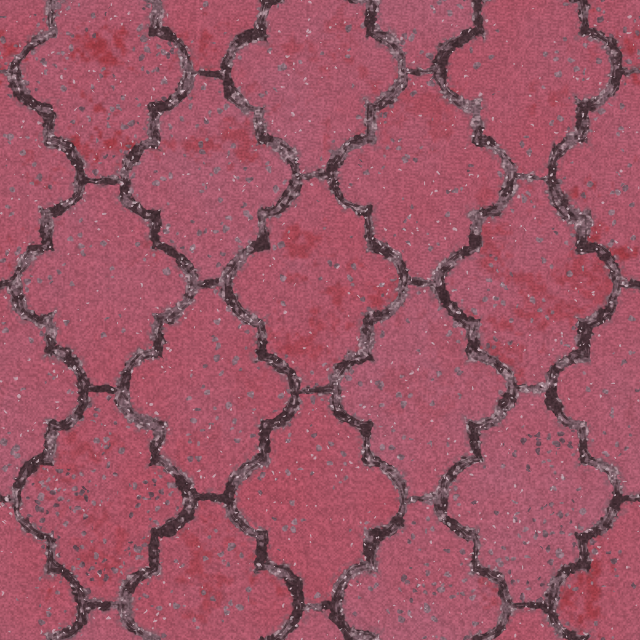
This texture is drawn by a WebGL 1 fragment shader. Its source:

```glsl
precision highp float;
// Worn red clay paving: interlocking quatrefoil tiles in two staggered lattices.
// Each tile is a straight band plus two round lobes, with neighbouring lobes cut out;
// periodic noise bends the joints, stains the clay and scatters pits and grit.

uniform vec2 u_resolution;

const float REPEATS = 3.0;                  // lattice periods across and down
const vec2 LATTICE_SHIFT = vec2(0.48, 0.67);
const float LOBE_X = 0.235;                 // shape, in lattice units
const float LOBE_RADIUS = 0.175;
const float JOINT_HALF_WIDTH = 0.027;
const float FLAT_JOINT_THINNING = 0.010;
const float JOINT_SOFTNESS = 0.003;
const float WANDER = 0.040;
const float RAGGEDNESS = 0.020;
const float CRUMBLE = 0.022;
const float PIT_CELLS = 82.0;
const float GRIT_CELLS = 120.0;
const float CLAY_GRAIN = 0.34;
const float JOINT_GRAIN = 0.55;

const vec3 CLAY_PINK = vec3(0.655, 0.365, 0.435);
const vec3 CLAY_RED = vec3(0.665, 0.315, 0.375);
const vec3 STAIN_RED = vec3(0.60, 0.22, 0.25);
const vec3 PIT_GREY = vec3(0.545, 0.44, 0.48);
const vec3 PIT_DARK = vec3(0.36, 0.27, 0.31);
const vec3 GRIT_LIGHT = vec3(0.78, 0.69, 0.72);
const vec3 JOINT_MID = vec3(0.46, 0.35, 0.385);
const vec3 JOINT_DARK = vec3(0.23, 0.15, 0.17);
const vec3 JOINT_LIGHT = vec3(0.63, 0.52, 0.55);

float hash(vec2 p) {
  return fract(sin(dot(p, vec2(127.1, 311.7))) * 43758.5);
}

// Value noise with n cells across, wrapping at the canvas edges
float noise(vec2 uv, float n) {
  vec2 i = floor(uv * n);
  vec2 f = fract(uv * n);
  f = f * f * (3.0 - 2.0 * f);
  vec2 a = mod(i, n);
  vec2 b = mod(i + 1.0, n);
  return mix(mix(hash(a), hash(vec2(b.x, a.y)), f.x),
             mix(hash(vec2(a.x, b.y)), hash(b), f.x), f.y);
}

vec2 noise2(vec2 uv, float n) {
  return vec2(noise(uv, n), noise(uv + vec2(0.37, 0.61), n)) - 0.5;
}

// Scattered round marks, one possible per cell; density is the share of cells filled
float spots(vec2 uv, float n, float density, float maxRadius) {
  vec2 p = uv * n;
  float cover = 0.0;
  float soft = 0.03 + n / u_resolution.y * 0.5;
  for (int y = -1; y <= 1; y++) {
    for (int x = -1; x <= 1; x++) {
      vec2 cell = floor(p) + vec2(float(x), float(y));
      vec2 id = mod(cell, n);
      vec2 centre = cell + vec2(hash(id + 3.1), hash(id + 7.7));
      float radius = maxRadius * mix(0.4, 1.0, hash(id + 12.3));
      float mark = 1.0 - smoothstep(radius - soft, radius + soft, length(p - centre));
      cover = max(cover, mark * step(hash(id + 19.9), density));
    }
  }
  return cover;
}

// Signed distance to the curved outline, for a point folded into one quadrant
float outline(vec2 q) {
  vec2 lobe = vec2(LOBE_X, 0.0);
  float body = min(q.x - 0.25, length(q - lobe) - LOBE_RADIUS);
  return max(body, LOBE_RADIUS - length(q - 0.5 + lobe));
}

void main() {
  vec2 uv = gl_FragCoord.xy / u_resolution;

  // Find the tile and the distance inward from its edge
  vec2 p = uv * REPEATS - LATTICE_SHIFT;
  p += WANDER * noise2(uv, 15.0) + RAGGEDNESS * noise2(uv, 60.0);
  vec2 centre = floor(p + 0.5);
  if (outline(abs(p - centre)) > 0.0) centre = floor(p) + 0.5;
  vec2 q = abs(p - centre);
  float inward = min(-outline(q), 0.5 - q.y + FLAT_JOINT_THINNING);
  vec2 id = mod(centre, REPEATS);

  // Clay: a tint for each tile, soft mottling and red stains
  float mottle = noise(uv, 9.0) * 0.6 + noise(uv, 24.0) * 0.4;
  float tint = mix(0.2, 0.8, hash(id + 1.7)) + (mottle - 0.5) * 0.8;
  vec3 clay = mix(CLAY_PINK, CLAY_RED, clamp(tint, 0.0, 1.0));
  float stain = noise(uv, 13.0) * 0.5 + noise(uv, 53.0) * 0.3 + noise(uv, 140.0) * 0.2;
  clay = mix(clay, STAIN_RED, 0.9 * smoothstep(0.58, 0.80, stain) * hash(id + 5.3));
  float grain = noise(uv, 400.0) * 0.65 + noise(uv, 210.0) * 0.35 - 0.5;
  clay *= 1.0 + CLAY_GRAIN * grain;

  // Wear: clustered pits whose number and darkness differ by tile, and pale grit
  vec2 rough = uv + 0.0055 * noise2(uv, 150.0);
  float wear = pow(hash(id + 8.9), 1.3);
  float density = mix(0.10, 0.62, wear) * smoothstep(0.15, 0.75, noise(uv, 17.0));
  vec3 pit = mix(PIT_GREY, PIT_DARK, smoothstep(0.4, 0.8, noise(uv, 75.0)) * mix(0.4, 1.0, wear));
  pit *= 1.0 + JOINT_GRAIN * grain;
  clay = mix(clay, pit, 0.92 * spots(rough, PIT_CELLS, density, 0.42));
  clay = mix(clay, GRIT_LIGHT, 0.8 * spots(rough, GRIT_CELLS, 0.05, 0.27));

  // Joint: crumbly mortar broken by fine winding crevices and light grains
  float crumbs = noise(uv, 230.0) * 0.6 + noise(uv, 110.0) * 0.4;
  float halfWidth = JOINT_HALF_WIDTH * mix(0.75, 1.3, noise(uv, 29.0));
  halfWidth += CRUMBLE * (crumbs - 0.5);
  vec3 joint = mix(JOINT_MID, JOINT_LIGHT, smoothstep(0.50, 0.78, crumbs));
  float shade = noise(uv, 37.0) * 0.4 + noise(uv, 95.0) * 0.3 + noise(uv, 200.0) * 0.3;
  float crevice = smoothstep(0.48, 0.62, shade);
  float crackOffset = abs(inward - 0.022 * noise(uv, 41.0));
  float crack = (1.0 - smoothstep(0.003, 0.009, crackOffset)) * smoothstep(0.3, 0.55, shade);
  joint = mix(joint, JOINT_DARK, max(0.85 * crevice, 0.8 * crack));
  joint = mix(joint, GRIT_LIGHT, 0.85 * spots(rough, GRIT_CELLS, 0.20, 0.28));
  joint *= 1.0 + JOINT_GRAIN * grain;

  // Dusty tile rim in broken patches, then the smoothed joint edge
  float rim = 1.0 - smoothstep(halfWidth, halfWidth + 0.030, inward);
  clay = mix(clay, JOINT_MID, rim * smoothstep(0.3, 0.75, crumbs) * 0.6);
  float soft = JOINT_SOFTNESS + REPEATS / u_resolution.y * 0.5;
  float cover = smoothstep(halfWidth - soft, halfWidth + soft, inward);
  gl_FragColor = vec4(mix(joint, clay, cover), 1.0);
}
```
